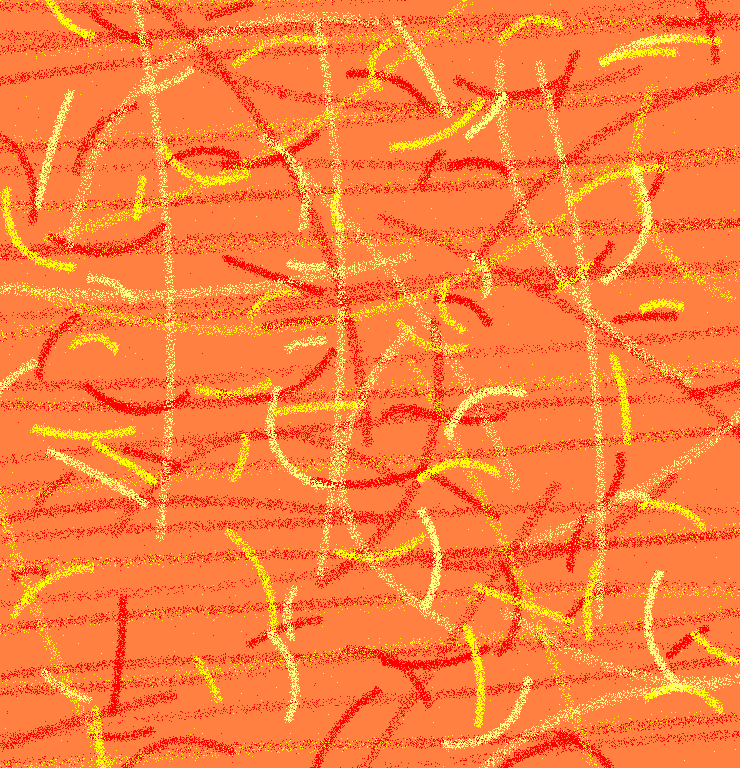
Reproduce this texture procedurally as a Shadertoy shader.

```glsl
// Sprayed chalk strokes in red, yellow and cream on a flat orange ground.
// Bent strokes and long drifting lines add up to an ink density per colour;
// each tiny grain cell then draws its ink at random from that density.

const vec3 GROUND = vec3(1.0, 0.502, 0.251);
const vec3 RED    = vec3(1.0, 0.0, 0.0);
const vec3 YELLOW = vec3(1.0, 1.0, 0.0);
const vec3 CREAM  = vec3(1.0, 1.0, 0.502);

// Ink masks: one channel of density per colour
const vec3 RED_INK    = vec3(1, 0, 0);
const vec3 YELLOW_INK = vec3(0, 1, 0);
const vec3 CREAM_INK  = vec3(0, 0, 1);

const float GRAINS       = 768.0;  // grain cells per canvas height
const float SHORT_WIDTH  = 0.0055;
const float SHORT_INK    = 0.72;
const float ARC_WIDTH    = 0.0068;
const float ARC_INK      = 0.36;
const float LINE_WIDTH   = 0.0062;
const float LINE_INK     = 0.29;
const float LINE_SPACING = 0.046;
const int   LINE_COUNT   = 26;

vec3 hash3(vec2 p) {
    vec3 q = fract(p.xyx * vec3(0.1031, 0.1030, 0.0973));
    q += dot(q, q.yxz + 33.33);
    return fract((q.xxy + q.yzz) * q.zyx);
}

// Flat-topped falloff across a stroke
float spray(float dist2, float width) {
    float u = dist2 / (width * width);
    return exp(-u * u);
}

// Segment of given half length, bent into a parabola
float bentStroke(vec2 p, float angle, float halfLen, float bend, float width) {
    float c = cos(angle), s = sin(angle);
    p = vec2(c * p.x + s * p.y, c * p.y - s * p.x);
    float t = clamp(p.x / halfLen, -1.0, 1.0);
    float slope = 2.0 * bend * t;
    float off = p.y - bend * halfLen * (t * t - 0.33);
    vec2 d = vec2(p.x - t * halfLen, off * inversesqrt(1.0 + slope * slope));
    return spray(dot(d, d), width);
}

void addInk(inout vec3 density, vec3 ink, float amount) {
    density = 1.0 - (1.0 - density) * (1.0 - ink * amount);
}

// Scatter strokes evenly; a higher level pulls their angles to horizontal
void addStrokes(inout vec3 density, vec2 uv, vec3 ink, int count, float seed,
                float level, vec2 lengths, float bend, float width, float amount) {
    float aspect = iResolution.x / iResolution.y;
    for (int i = 0; i < count; i++) {
        vec3 r = hash3(vec2(float(i) + 1.0, seed));
        vec3 v = hash3(vec2(float(i) + 71.0, seed + 5.0));
        vec2 centre = fract(vec2(0.755, 0.570) * float(i) + seed * vec2(0.37, 0.61)
                            + 0.12 * v.xy);
        float turn = 2.0 * r.x - 1.0;
        float angle = 0.08 + 1.55 * sign(turn) * pow(abs(turn), level);
        float halfLen = mix(lengths.x, lengths.y, r.y);
        float d = bentStroke(uv - centre * vec2(aspect, 1.0), angle, halfLen,
                             bend * (2.0 * r.z - 1.0), width);
        addInk(density, ink, d * amount * mix(0.75, 1.15, v.z));
    }
}

// Long, faint, slightly rising lines across the whole canvas
void addLines(inout vec3 density, vec2 uv) {
    for (int i = 0; i < LINE_COUNT; i++) {
        vec3 r = hash3(vec2(float(i) + 3.0, 17.0));
        float phase = 6.28 * r.z;
        float slope = mix(0.01, 0.13, r.x);
        float y = (float(i) - 2.5 + r.y) * LINE_SPACING + slope * uv.x
                + 0.012 * sin(3.0 * uv.x + phase) + 0.003 * sin(11.0 * uv.x - phase);
        float off = uv.y - y;
        float fade = 0.75 + 0.35 * sin(5.0 * uv.x + 2.0 * phase)
                   + 0.15 * sin(19.0 * uv.x + phase);
        addInk(density, RED_INK, LINE_INK * fade * spray(off * off, LINE_WIDTH));
        // Yellow dust trails beside every other line
        if (i % 2 == 0) {
            off += 0.008 * sin(2.0 * uv.x + phase);
            addInk(density, YELLOW_INK, 0.14 * (1.3 - fade) * spray(off * off, 0.0075));
        }
    }
}

// Three nearly upright cream lines
void addUprights(inout vec3 density, vec2 uv) {
    for (int i = 0; i < 3; i++) {
        float k = float(i);
        vec2 centre = vec2(0.21 + 0.225 * k + 0.1 * step(1.5, k), 0.66 - 0.05 * k);
        float d = bentStroke(uv - centre, 1.62 + 0.06 * sin(4.0 * k), 0.36, 0.08, 0.0055);
        addInk(density, CREAM_INK, 0.38 * d);
    }
}

void mainImage(out vec4 fragColor, in vec2 fragCoord) {
    vec2 uv = fragCoord / iResolution.y;
    vec3 density = vec3(0.0);

    addLines(density, uv);
    addUprights(density, uv);
    vec2 arcs = vec2(0.14, 0.36);
    addStrokes(density, uv, RED_INK, 10, 2.0, 1.5, arcs, 0.55, ARC_WIDTH, ARC_INK);
    addStrokes(density, uv, YELLOW_INK, 5, 9.0, 1.5, arcs, 0.5, ARC_WIDTH, 0.7 * ARC_INK);
    addStrokes(density, uv, CREAM_INK, 8, 14.0, 1.0, arcs, 0.6, ARC_WIDTH, 0.85 * ARC_INK);
    vec2 dashes = vec2(0.018, 0.078);
    addStrokes(density, uv, RED_INK, 46, 23.0, 2.2, dashes, 0.4, SHORT_WIDTH, SHORT_INK);
    addStrokes(density, uv, YELLOW_INK, 36, 31.0, 1.6, dashes, 0.5, SHORT_WIDTH, SHORT_INK);
    addStrokes(density, uv, CREAM_INK, 22, 42.0, 1.1, dashes, 0.5, SHORT_WIDTH, SHORT_INK);

    // Average the grains under this pixel for smooth edges
    vec3 sum = vec3(0.0);
    for (int k = 0; k < 9; k++) {
        vec2 shift = (vec2(k % 3, k / 3) - 1.0) / 3.0;
        vec2 cell = floor((fragCoord + shift) / iResolution.y * GRAINS);
        vec3 hit = step(hash3(cell + 0.5), density);
        sum += mix(mix(mix(GROUND, RED, hit.x), YELLOW, hit.y), CREAM, hit.z);
    }
    fragColor = vec4(sum / 9.0, 1.0);
}
```
